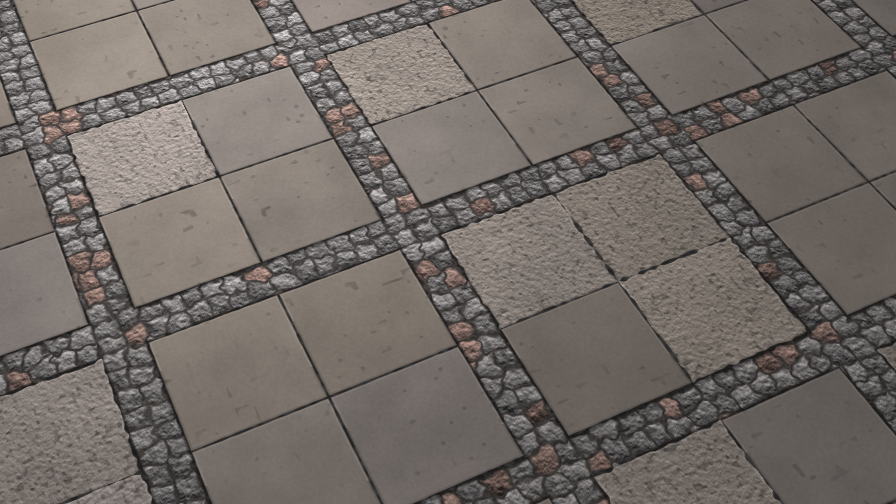
Reproduce this texture procedurally as a Shadertoy shader.

```glsl
// Courtyard paving in perspective: blocks of two by two concrete slabs, parted by
// bands two cobbles wide. A homography maps the canvas to the ground, where one
// unit is one block plus band; cobbles are a jittered Voronoi grid.

float hash(vec2 p) {
    vec3 q = fract(p.xyx * 0.1031);
    q += dot(q, q.yzx + 33.33);
    return fract((q.x + q.y) * q.z);
}

float noise(vec2 p) {
    vec2 i = floor(p), f = fract(p);
    f = f * f * (3.0 - 2.0 * f);
    return mix(mix(hash(i), hash(i + vec2(1, 0)), f.x),
               mix(hash(i + vec2(0, 1)), hash(i + vec2(1, 1)), f.x), f.y);
}

float fbm(vec2 p) {
    float sum = 0.0, amp = 0.5;
    for (int i = 0; i < 4; i++) {
        sum += amp * noise(p);
        p = mat2(1.6, 1.2, -1.2, 1.6) * p + 7.3;
        amp *= 0.5;
    }
    return sum;
}

const vec2 LIGHT = vec2(0.4, -0.9); // ground direction facing the light

// Slope of the fine relief towards the light
float slope(vec2 p) {
    return fbm(p) - fbm(p + LIGHT * 0.5);
}

vec3 cobbles(vec2 ground, float light, float px) {
    vec2 p = ground * 14.0 + 0.3 * (vec2(noise(ground * 45.0), noise(ground * 45.0 + 31.0)) - 0.5);
    vec2 cell = floor(p), id = cell, near = vec2(9.0), second = vec2(9.0);

    // Nearest and second nearest stone centre
    for (int y = -1; y <= 1; y++)
    for (int x = -1; x <= 1; x++) {
        vec2 c = cell + vec2(x, y);
        vec2 r = c + 0.5 + 0.42 * (vec2(hash(c), hash(c + 57.0)) - 0.5) - p;
        if (dot(r, r) < dot(near, near)) { second = near; near = r; id = c; }
        else if (dot(r, r) < dot(second, second)) second = r;
    }
    float border = dot(0.5 * (near + second), normalize(second - near));

    // Domed, chipped stones; a few are reddish
    float tone = 0.78 + 0.3 * hash(id + 11.0) - 0.5 * dot(near, LIGHT);
    tone += 1.3 * slope(ground * 75.0) + 0.5 * (fbm(ground * 50.0) - 0.47);
    vec3 tint = mix(vec3(1.0, 0.97, 0.97), vec3(1.04, 0.86, 0.8), step(0.87, hash(id + 23.0)));
    vec3 stone = tint * light * clamp(tone, 0.3, 1.5);
    vec3 mortar = vec3(0.56, 0.53, 0.51) * light * (0.5 + 0.8 * fbm(ground * 90.0));
    float aa = px * 14.0;
    return mix(mortar, stone, smoothstep(0.05 - aa, 0.12 + aa, border));
}

vec3 slabColor(vec2 ground, vec2 id, float rough, float light) {
    float stain = fbm(ground * 7.0 + hash(id) * 20.0) - 0.47;
    float tone = 1.0 + 0.1 * (hash(id + 5.0) - 0.5) + 0.16 * stain;
    tone += 0.05 * (noise(ground * 130.0) - 0.5);
    tone -= 0.2 * smoothstep(0.86, 0.95, noise(ground * 38.0)) * noise(ground * 9.0);

    // Worn slabs are coarse, pitted and a little paler
    float pits = smoothstep(0.7, 0.9, noise(ground * 75.0));
    tone += rough * (0.09 + 0.75 * slope(ground * 80.0) - 0.24 * pits);
    vec3 tint = mix(vec3(1.0, 0.94, 0.91), vec3(1.0, 0.93, 0.86), hash(id + 17.0));
    return tint * light * tone;
}

void mainImage(out vec4 fragColor, in vec2 fragCoord) {
    vec2 p = fragCoord / iResolution.y;

    // Canvas to ground, by the inverse of the ground to canvas projection
    mat3 project = mat3(0.575, -0.159, 0.067, 0.125, 0.326, -0.142, 0.435, 0.35, 1.0);
    vec3 g = inverse(project) * vec3(p.x, 1.0 - p.y, 1.0);
    vec2 ground = g.xy / g.z;
    float px = 0.5 * length(fwidth(ground));

    // Light pools at the upper left
    vec2 toPool = p - vec2(0.42, 0.97);
    float light = 0.385 + 0.23 * exp(-1.6 * dot(toPool, toPool));

    // Block, slab within the block, and which slabs are worn
    vec2 block = floor(ground + 0.5), local = ground - block;
    vec2 side = step(0.0, local), odd = mod(block, 2.0);
    vec2 id = block * 2.0 + side;
    bool wornBlock = odd.x * odd.y > 0.5 && block.y > 0.0;
    bool worn = wornBlock ? side.x >= side.y : side.x + side.y + odd.y < 0.5;
    float rough = worn ? 1.0 : 0.0;

    // Distance inside the slab's outline, crumbled on worn slabs
    vec2 fromCentre = abs(abs(local) - 0.2145);
    float inside = 0.2105 - max(fromCentre.x, fromCentre.y);
    inside += (noise(ground * 45.0) - 0.5) * mix(0.002, 0.012, rough);

    vec3 slab = slabColor(ground, id, rough, light);
    float rim = smoothstep(0.009, 0.003, inside);
    float litSide = dot(local - (side - 0.5) * 0.429, LIGHT);
    slab *= 1.0 + rim * (litSide > 0.0 ? 0.1 : -0.12);

    // Cobbles in the bands, dark joints between slabs, shade beside the slabs
    float outside = max(abs(local.x), abs(local.y)) - 0.4286;
    vec3 gap = vec3(0.18, 0.175, 0.175) * (0.7 + 0.6 * noise(ground * 60.0));
    vec3 bed = mix(gap, cobbles(ground, light, px), smoothstep(-0.008, 0.006, outside));
    float reach = local.y > abs(local.x) ? 0.022 : 0.011;
    bed *= mix(0.55, 1.0, smoothstep(0.0, reach, abs(outside)));

    vec3 color = mix(bed, slab, smoothstep(-px, px, inside));
    fragColor = vec4(clamp(color, 0.0, 1.0), 1.0);
}
```
